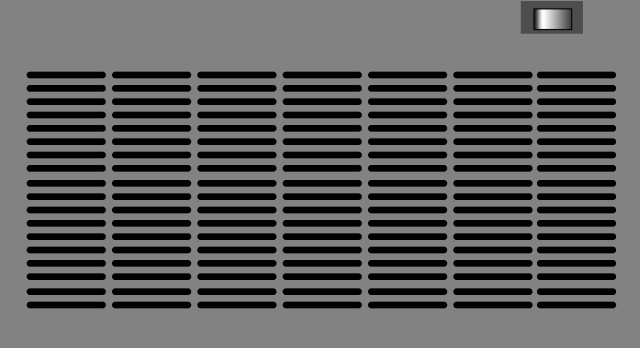
Write a WebGL 2 fragment shader that draws this pattern.

```glsl
#version 300 es
precision highp float;
// A grey metal panel with seven columns of eighteen black, round-ended vent slots
// and a small glossy switch at the top. Cells are found by floor(), and every shape
// is a box distance. One unit is the row pitch, 1/48 of the width; y runs downward.

#define UNITS_ACROSS 48.0
#define COLUMNS 7.0
#define ROWS 18.0
#define COLUMN_PITCH 6.4
#define GROUP_ROWS 8.0
#define GROUP_GAP 0.125
#define FIRST_SLOT vec2(4.97, 5.625)
#define SLOT_HALF vec2(2.97, 0.25)
#define LAST_COLUMN_SHIFT 0.13
#define PANEL_COLOR vec3(0.508)
#define SLOT_COLOR vec3(0.004)
#define PLATE_COLOR vec3(0.302)

uniform vec2 u_resolution;
out vec4 outColor;

float roundedBox(vec2 p, vec2 halfSize, float radius) {
    vec2 q = abs(p) - halfSize + radius;
    return length(max(q, 0.0)) + min(max(q.x, q.y), 0.0) - radius;
}

float coverage(float dist, float pixel) {
    return clamp(0.5 - dist / pixel, 0.0, 1.0);
}

// Distance to the slot in the nearest cell; a wider gap follows each row group.
float ventSlots(vec2 p) {
    float column = floor((p.x - FIRST_SLOT.x) / COLUMN_PITCH + 0.508);
    column = clamp(column, 0.0, COLUMNS - 1.0);

    float groupPitch = GROUP_ROWS + GROUP_GAP;
    float y = p.y - FIRST_SLOT.y + 0.5;
    float lastGroup = floor((ROWS - 1.0) / GROUP_ROWS);
    float group = clamp(floor(y / groupPitch), 0.0, lastGroup);
    float rowsHere = min(GROUP_ROWS, ROWS - group * GROUP_ROWS);
    float row = clamp(floor(y - group * groupPitch), 0.0, rowsHere - 1.0);

    vec2 center = FIRST_SLOT + vec2(column * COLUMN_PITCH, group * groupPitch + row);
    center.x -= LAST_COLUMN_SHIFT * step(COLUMNS - 1.5, column);
    return roundedBox(p - center, SLOT_HALF, SLOT_HALF.y);
}

// Horizontal sheen: dark left edge, bright band, long fade to the right.
vec3 switchSheen(float t) {
    float rise = mix(0.08, 1.0, smoothstep(0.0, 0.26, t));
    float fade = mix(1.0, 0.22, clamp((t - 0.27) / 0.73, 0.0, 1.0));
    return vec3(min(rise, fade));
}

void main() {
    float pixel = UNITS_ACROSS / u_resolution.x;
    vec2 p = vec2(gl_FragCoord.x, u_resolution.y - gl_FragCoord.y) * pixel;

    // Panel and vents
    vec3 color = mix(PANEL_COLOR, SLOT_COLOR, coverage(ventSlots(p), pixel));

    // Mounting plate
    float plate = roundedBox(p - vec2(41.39, 1.305), vec2(2.33, 1.225), 0.0);
    color = mix(color, PLATE_COLOR, coverage(plate, pixel));

    // Switch with its dark rim
    vec2 switchHalf = vec2(1.46, 0.82);
    vec2 local = p - vec2(41.46, 1.44);
    float body = roundedBox(local, switchHalf, 0.06);
    color = mix(color, vec3(0.03), coverage(body, pixel));
    float sheenPos = local.x / (2.0 * switchHalf.x) + 0.5;
    color = mix(color, switchSheen(sheenPos), coverage(body + 0.09, pixel));

    outColor = vec4(color, 1.0);
}
```
